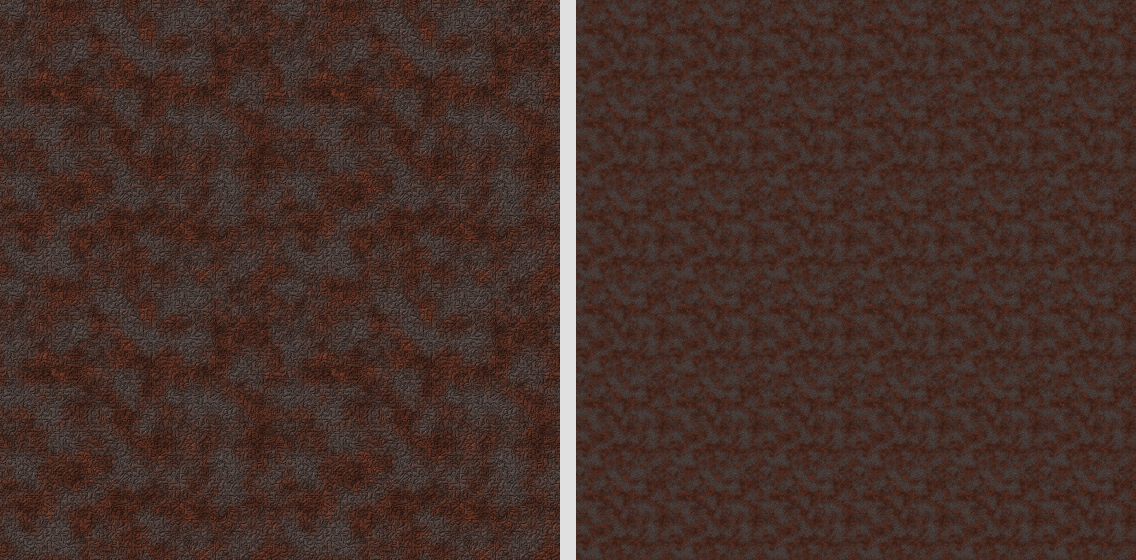
Left, the tile; right, the same tile 3 across and 3 down.
Write a WebGL 1 fragment shader that draws this texture.

```glsl
precision highp float;

uniform vec2 u_resolution;

// Scales: whole numbers of noise cells per tile, so everything wraps
const float REPEATS = 2.0;
const float PATCH_CELLS = 8.0;
const float TINT_CELLS = 20.0;
const float WARP_CELLS = 48.0;
const float GRAIN_CELLS = 70.0;
const float FINE_GRAIN_CELLS = 118.0;
const float SPECK_CELLS = 72.0;

// Relief
const vec2 LIGHT_DIR = vec2(-0.6, 0.8);
const float RELIEF_STEP = 0.0022;
const float RELIEF_GAIN = 0.75;
const float WARP_AMOUNT = 0.007;
const float PLATE_FLATNESS = 4.0;
const float CREVICE_SHADE = 0.54;
const float PLATE_SHADE = 1.14;

// Colours
const vec3 DARK_RUST = vec3(0.245, 0.136, 0.100);
const vec3 BRIGHT_RUST = vec3(0.338, 0.184, 0.138);
const vec3 ORANGE_SPECK = vec3(0.460, 0.215, 0.130);
const vec3 BARE_METAL = vec3(0.298, 0.252, 0.238);

float hash(vec2 cell, float seed) {
  vec3 p = fract(vec3(cell.xyx + seed * 17.3) * 0.1031);
  p += dot(p, p.yzx + 33.33);
  return fract((p.x + p.y) * p.z);
}

// Contribution of one lattice corner, wrapped at the period
float corner(vec2 cell, vec2 offset, float period, float seed) {
  float angle = 6.28318 * hash(mod(cell, period), seed);
  return dot(vec2(cos(angle), sin(angle)), offset);
}

float gradientNoise(vec2 uv, float period, float seed) {
  vec2 p = uv * period;
  vec2 i = floor(p);
  vec2 f = p - i;
  vec2 w = f * f * f * (f * (f * 6.0 - 15.0) + 10.0);
  vec2 e = vec2(1.0, 0.0);
  float low = mix(corner(i, f, period, seed),
                  corner(i + e, f - e, period, seed), w.x);
  float high = mix(corner(i + e.yx, f - e.yx, period, seed),
                   corner(i + 1.0, f - 1.0, period, seed), w.x);
  return mix(low, high, w.y);
}

float fbm(vec2 uv, float period, float seed) {
  float sum = 0.0;
  float amplitude = 1.0;
  for (int octave = 0; octave < 4; octave++) {
    sum += amplitude * gradientNoise(uv, period, seed);
    period *= 2.0;
    amplitude *= 0.5;
    seed += 1.0;
  }
  return sum;
}

// Flat-topped plates, 0 in the creases between them and near 1 on top
float plateHeight(vec2 uv) {
  float lump = abs(gradientNoise(uv, GRAIN_CELLS, 21.0))
             + 0.5 * abs(gradientNoise(uv, FINE_GRAIN_CELLS, 22.0));
  return 1.0 - exp(-PLATE_FLATNESS * lump);
}

vec3 surfaceColor(vec2 uv) {
  float tint = fbm(uv, TINT_CELLS, 7.0) + 0.5 * gradientNoise(uv, PATCH_CELLS, 5.0);
  vec3 rust = mix(DARK_RUST, BRIGHT_RUST, smoothstep(-0.6, 0.6, tint));

  float speck = gradientNoise(uv, SPECK_CELLS, 13.0) + 0.4 * tint;
  rust = mix(rust, ORANGE_SPECK, 0.6 * smoothstep(0.35, 0.6, speck));

  float bare = smoothstep(-0.4, 0.5, fbm(uv, PATCH_CELLS, 1.0));
  return mix(rust, BARE_METAL, bare);
}

void main() {
  vec2 uv = gl_FragCoord.xy / u_resolution * REPEATS;

  // Bend the grain so the creases run irregularly
  vec2 warp = vec2(gradientNoise(uv, WARP_CELLS, 31.0),
                   gradientNoise(uv, WARP_CELLS, 32.0));
  vec2 grainUv = uv + WARP_AMOUNT * warp;

  // Directional light and darkened creases
  vec2 lightStep = LIGHT_DIR * RELIEF_STEP;
  float facing = plateHeight(grainUv - lightStep) - plateHeight(grainUv + lightStep);
  float crevice = mix(CREVICE_SHADE, PLATE_SHADE, plateHeight(grainUv));
  float shade = (1.0 + RELIEF_GAIN * facing) * crevice;

  gl_FragColor = vec4(surfaceColor(uv) * max(shade, 0.0), 1.0);
}
```
